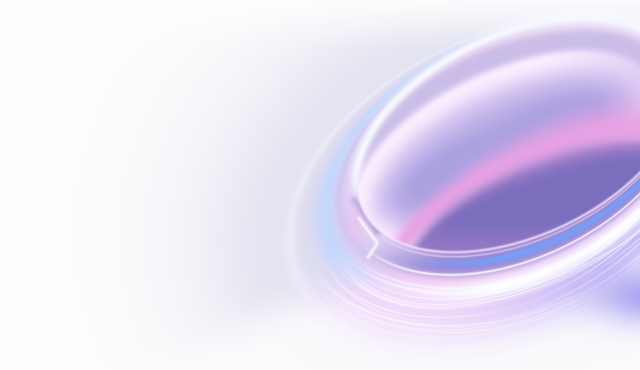
A WebGL 2 fragment shader for this background:

```glsl
#version 300 es
precision highp float;
// A tilted glass ring on a pale ground: an inner and an outer ellipse bound
// a band that is coloured by its relative depth t, with a violet bowl inside.
// Soft arcs, fine fibres and bright rims are Gaussian strokes on ellipses.
uniform vec2 u_resolution;
out vec4 outColor;

const float TILT = 0.436;
const vec2 INNER_C = vec2(1.405, 0.633), INNER_R = vec2(0.468, 0.270);
const vec2 OUTER_C = vec2(1.365, 0.484), OUTER_R = vec2(0.642, 0.420);
const vec3 WHITE = vec3(1.0);
const vec3 LILAC = vec3(0.87, 0.82, 0.96);
const vec3 PINK = vec3(0.91, 0.63, 0.89);
const vec3 BLUE = vec3(0.46, 0.62, 0.98);
const vec3 PURPLE = vec3(0.61, 0.53, 0.82);

float hash(float n) { return fract(sin(n * 12.99) * 4375.85); }

float gauss(float d, float w) { return exp(-d * d / (w * w)); }

// Falling step: 1 below a, 0 above b.
float fall(float a, float b, float x) { return 1.0 - smoothstep(a, b, x); }

// Position in the frame of a tilted ellipse.
vec2 toLocal(vec2 p, vec2 center, float tilt) {
    float c = cos(tilt), s = sin(tilt);
    return mat2(c, -s, s, c) * (p - center);
}

// First-order signed distance to an ellipse.
float ellipse(vec2 q, vec2 r) {
    float k = length(q / r);
    return k * (k - 1.0) / max(length(q / (r * r)), 1e-4);
}

float segment(vec2 p, vec2 a, vec2 b) {
    vec2 ab = b - a;
    return length(p - a - ab * clamp(dot(p - a, ab) / dot(ab, ab), 0.0, 1.0));
}

vec3 ground(vec2 p, float d, float low) {
    float shade = exp(-pow(max(d, 0.0) / 0.27, 1.6));
    shade *= fall(0.84, 1.04, p.y) * (1.0 - 0.85 * low);
    return mix(vec3(0.995), vec3(0.89, 0.89, 0.945), shade);
}

// Bowl seen through the opening: shelf, bright arc, wall, pink arc, floor.
vec3 bowl(vec2 p, float px) {
    float dArc = ellipse(toLocal(p, vec2(1.369, 0.592), TILT), vec2(0.428, 0.203));
    float dFloor = ellipse(toLocal(p, vec2(1.456, 0.418), TILT), vec2(0.428, 0.167));
    float right = smoothstep(1.05, 1.73, p.x);
    vec3 col = mix(vec3(0.87, 0.80, 0.96), vec3(0.67, 0.63, 0.88), smoothstep(0.0, 0.17, -dArc));
    col = mix(col, vec3(0.79, 0.74, 0.91), smoothstep(-0.005, 0.03, dArc));
    col = mix(col, vec3(0.94, 0.80, 0.94), 0.5 * gauss(dArc - 0.075, 0.012));
    float glow = gauss(dArc, dArc > 0.0 ? 0.016 : 0.042);
    col = mix(col, vec3(1.0, 0.95, 1.0), 0.85 * glow * fall(1.45, 1.8, p.x));
    vec3 base = mix(vec3(0.48, 0.43, 0.74), vec3(0.57, 0.47, 0.77), fall(0.32, 0.42, p.y));
    col = mix(col, base, smoothstep(-px, 0.055, -dFloor));
    return mix(col, PINK, 0.95 * gauss(dFloor, mix(0.026, 0.06, right)));
}

// Upper left glass, from the inner rim (t = 0) to the outer edge (t = 1).
vec3 upperBand(float t) {
    vec3 col = mix(LILAC, vec3(0.87, 0.87, 0.94), smoothstep(0.45, 0.85, t));
    col = mix(col, vec3(0.75, 0.85, 0.99), 0.85 * gauss(t - 0.53, 0.13));
    col = mix(col, vec3(0.72, 0.70, 0.88), 0.35 * gauss(t - 0.33, 0.07));
    return mix(col, vec3(0.95, 0.95, 0.99), 0.7 * gauss(t - 0.93, 0.07));
}

// Lower glass: violet lip, blue streak, white glow and a lilac veil.
vec3 lowerBand(float t, float x) {
    float right = smoothstep(1.0, 1.4, x);
    vec3 veil = mix(vec3(0.94, 0.85, 0.98), vec3(0.77, 0.72, 0.97), smoothstep(1.1, 1.75, x));
    vec3 col = mix(PURPLE, veil, smoothstep(0.18, 0.42, t));
    col = mix(col, BLUE, right * gauss(t - 0.15, 0.055));
    col = mix(col, vec3(0.95, 0.78, 0.95), 0.7 * gauss(t - 0.36, 0.04));
    col = mix(col, WHITE, right * gauss(t - 0.46, 0.10));
    col = mix(col, WHITE, 0.85 * gauss(t - 0.28, 0.014));
    return mix(col, vec3(0.92, 0.84, 0.98), 0.6 * gauss(t - 0.06, 0.015));
}

// Fine bright strands on slightly turned ellipses.
float fibres(vec2 p, float px) {
    float sum = 0.0;
    for (float i = 1.0; i < 33.0; i++) {
        float depth = 0.32 + 0.62 * hash(i);
        vec2 q = toLocal(p, mix(INNER_C, OUTER_C, depth), TILT + 0.24 * (hash(i + 40.0) - 0.5));
        vec2 r = mix(INNER_R, OUTER_R, depth);
        float along = 0.5 + 0.5 * sin(atan(q.y, q.x) * 3.0 + 6.28 * hash(i + 80.0));
        sum += along * gauss(ellipse(q, r), max(0.0018, 0.8 * px));
    }
    return min(sum, 1.0);
}

void main() {
    float px = 1.0 / u_resolution.y;
    vec2 p = gl_FragCoord.xy * px;
    vec2 qi = toLocal(p, INNER_C, TILT), qo = toLocal(p, OUTER_C, TILT);
    float dIn = ellipse(qi, INNER_R), dOut = ellipse(qo, OUTER_R);
    float ei = length(qi / INNER_R), eo = length(qo / OUTER_R);
    float t = max(ei - 1.0, 0.0) / max(ei - eo, 0.03);
    float low = fall(-0.3, 0.12, qo.y / OUTER_R.y);

    // Ground and glass band
    vec3 col = ground(p, dOut, low);
    float cover = mix(fall(0.88, 1.04, t), fall(0.62, 1.06, t), low);
    col = mix(col, mix(upperBand(t), lowerBand(t, p.x), low), cover);
    col = mix(col, WHITE, 0.6 * low * cover * fibres(p, px));
    float corner = length((p - vec2(1.76, 0.2)) / vec2(0.16, 0.075));
    col = mix(col, vec3(0.57, 0.53, 0.93), 0.75 * gauss(corner, 1.0));

    // Folded glass at the lower left
    col = mix(col, vec3(0.93, 0.75, 0.93), 0.6 * gauss(length((p - vec2(0.965, 0.40)) / vec2(0.035, 0.07)), 1.0));
    float fold = segment(p, vec2(0.96, 0.46), vec2(1.02, 0.375));
    col = mix(col, PURPLE, 0.6 * gauss(fold, 0.011));
    float hook = min(segment(p, vec2(0.97, 0.41), vec2(1.02, 0.343)),
                     segment(p, vec2(1.02, 0.343), vec2(0.995, 0.305)));
    col = mix(col, WHITE, 0.75 * gauss(hook, 0.005));

    // Opening and rims
    col = mix(col, bowl(p, px), fall(-px, px, dIn));
    float high = smoothstep(-0.02, 0.12, qi.y);
    float rimWidth = mix(0.014, 0.026, smoothstep(1.2, 1.6, p.x));
    col = mix(col, vec3(0.97, 0.98, 1.0), 0.95 * high * gauss(dIn - 0.004, rimWidth));
    col = mix(col, vec3(0.97, 0.88, 0.99), 0.8 * (1.0 - high) * gauss(dIn, max(0.004, px)));
    outColor = vec4(clamp(col, 0.0, 1.0), 1.0);
}
```
